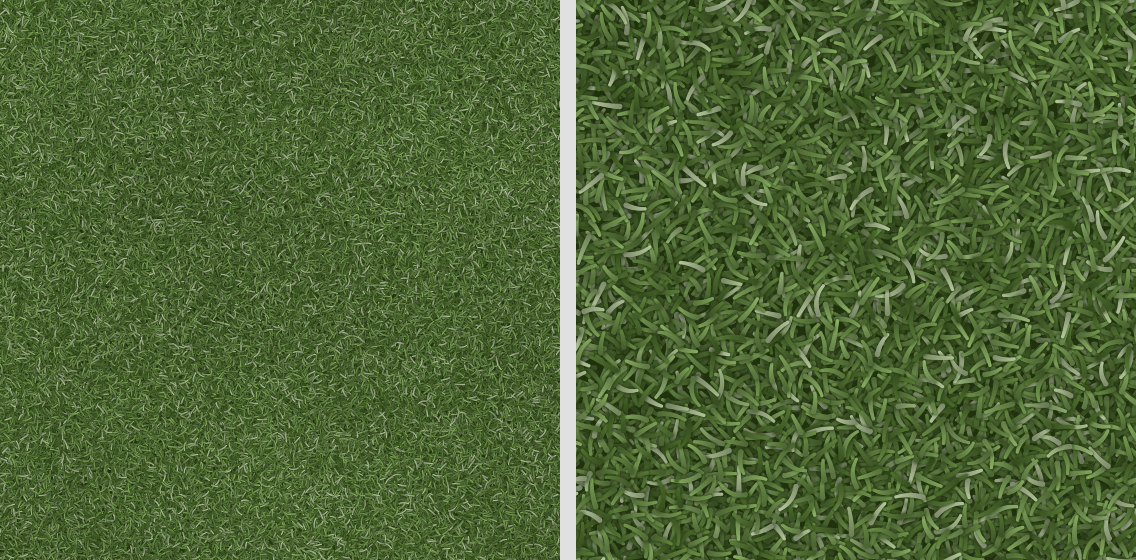
Left, the full canvas; right, a detail of the centre.
A WebGL 1 fragment shader for this texture:

```glsl
precision highp float;
// Closely mown turf seen from above: short curved blades lie in every direction.
// Each layer is a rotated cellular grid with one jittered blade per cell; layers
// are painted from the soil upward, and each blade shades what lies below it.

uniform vec2 u_resolution;

const float CELLS_ACROSS = 110.0;
const int LAYERS = 5;
const float TAU = 6.28318;

const vec3 SOIL = vec3(0.12, 0.19, 0.05);
const vec3 DEEP_GREEN = vec3(0.22, 0.32, 0.12);
const vec3 LIGHT_GREEN = vec3(0.43, 0.545, 0.31);
const vec3 PALE_STRAW = vec3(0.57, 0.62, 0.50);

vec3 hash3(vec2 p) {
  vec3 h = fract(p.xyx * vec3(0.1031, 0.1030, 0.0973));
  h += dot(h, h.yxz + 33.33);
  return fract((h.xxy + h.yzz) * h.zyx);
}

vec2 rotate(vec2 p, float angle) {
  float c = cos(angle);
  float s = sin(angle);
  return vec2(c * p.x - s * p.y, s * p.x + c * p.y);
}

// x: distance to the curved spine, y: position from root (0) to tip (1)
vec2 bladeSpine(vec2 p, float halfLength, float bend) {
  float x = clamp(p.x, -halfLength, halfLength);
  float curve = bend * (x * x - 0.3 * halfLength * halfLength);
  return vec2(length(vec2(p.x - x, p.y - curve)), 0.5 + 0.5 * x / halfLength);
}

vec3 bladeColor(float tone, float dryness, float along) {
  vec3 green = mix(DEEP_GREEN, LIGHT_GREEN, tone);
  float straw = 0.9 * smoothstep(0.78, 0.95, dryness);
  return mix(green, PALE_STRAW, straw) * mix(0.85, 1.15, along);
}

// Paints one blade, with its soft shadow, over the colour below
vec3 paintBlade(vec3 below, vec2 p, vec2 seed, float brightness, float pixel) {
  vec3 shape = hash3(seed);
  vec3 look = hash3(seed + 71.7);
  vec2 local = rotate(p, shape.z * TAU);
  float halfLength = mix(0.5, 0.95, look.z);
  vec2 spine = bladeSpine(local, halfLength, (shape.x - 0.5) * 0.7);

  float width = mix(0.18, 0.11, spine.y);
  float shadow = 1.0 - smoothstep(width * 0.8, width * 2.6, spine.x);
  float cover = 1.0 - smoothstep(width - 0.6 * pixel, width + 0.6 * pixel, spine.x);
  vec3 shaded = mix(below, SOIL, 0.38 * shadow);
  return mix(shaded, bladeColor(look.x, look.y, spine.y) * brightness, cover);
}

vec3 paintLayer(vec3 color, vec2 p, float layer, float brightness, float pixel) {
  vec2 cell = floor(p);
  vec2 layerSeed = vec2(layer * 191.0, layer * 83.0);
  for (int j = -1; j <= 1; j++) {
    for (int i = -1; i <= 1; i++) {
      vec2 id = cell + vec2(float(i), float(j));
      vec2 center = id + hash3(id + layerSeed + 19.3).xy;
      color = paintBlade(color, p - center, id + layerSeed, brightness, pixel);
    }
  }
  return color;
}

// Broad, faint patches from layered and warped sines, about -1 to 1
float patches(vec2 uv) {
  vec2 p = uv + 0.07 * sin(uv.yx * 9.0 + vec2(0.4, 2.1));
  float broad = sin(p.x * 5.0 + p.y * 3.0 - 1.8) * sin(p.y * 6.0 - p.x * 2.0 + 2.2);
  float small = sin(p.x * 17.0 - p.y * 11.0) * sin(p.y * 19.0 + p.x * 8.0 + 1.0);
  return 0.65 * broad + 0.35 * small;
}

void main() {
  vec2 uv = gl_FragCoord.xy / u_resolution.y;
  float pixel = CELLS_ACROSS / u_resolution.y;
  vec3 color = SOIL;

  // Lower layers are dimmer
  for (int k = 0; k < LAYERS; k++) {
    float layer = float(k);
    float brightness = mix(0.76, 1.08, layer / float(LAYERS - 1));
    vec2 p = rotate(uv * CELLS_ACROSS, 0.4 + layer * 1.1) + layer * 17.3;
    color = paintLayer(color, p, layer, brightness, pixel);
  }

  float exposure = 1.04 + 0.05 * patches(uv);
  gl_FragColor = vec4(color * exposure, 1.0);
}
```
